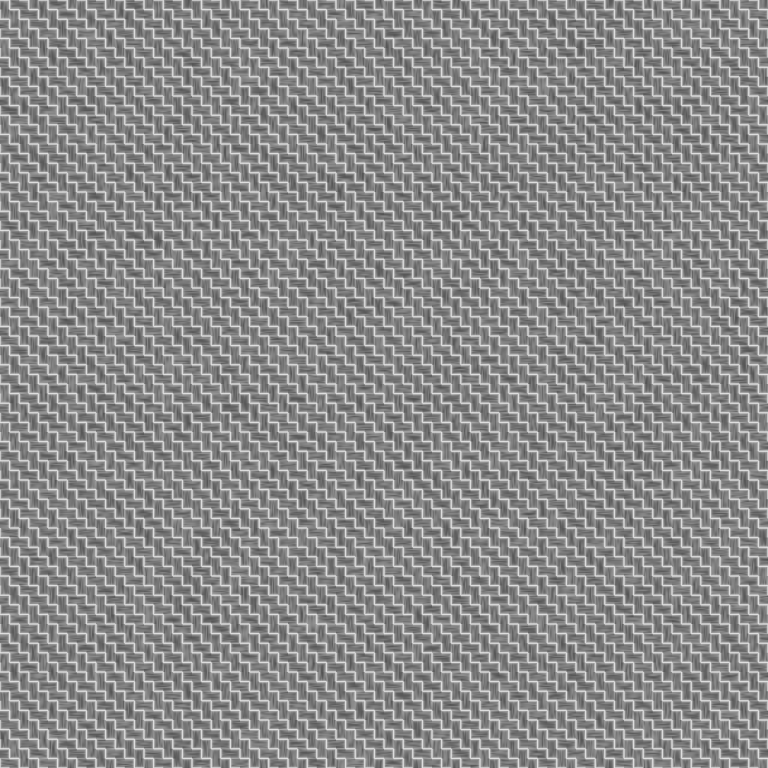
Give the GLSL for this texture, as a Shadertoy shader.

```glsl
// A grey two-over-two twill weave: strands two cells long and one cell wide
// lie in diagonal bands. Soft bright stairs run where strands end, faint seams
// part parallel strands, and wrapped value noise draws the fibres.

const float REPEATS = 20.0;            // weave repeats across and down
const float CELLS = REPEATS * 4.0;     // one repeat is four by four cells
const vec2 FIBRES = vec2(1.0, 8.0);    // noise steps per cell, along and across
const vec3 CORE_COLOR = vec3(0.437);
const vec3 EDGE_COLOR = vec3(0.99);
const float STAIR_GLOW = 0.097;        // glow width at the stairs, in cells
const float SEAM_GLOW = 0.07;          // glow width at the seams
const float SEAM_STRENGTH = 0.4;
const float FIBRE_CONTRAST = 0.24;
const int SAMPLES = 4;                 // samples per pixel side

// Integer hash giving a value from 0 to 1
float hash(vec2 p, float seed) {
    uint h = uint(p.x) * 1597334677u ^ uint(p.y) * 3812015801u;
    h ^= uint(seed) * 2654435769u;
    h = (h ^ (h >> 16)) * 2246822519u;
    h = (h ^ (h >> 13)) * 3266489917u;
    h ^= h >> 16;
    return float(h & 65535u) / 65535.0;
}

// Value noise that wraps after a whole number of steps
float wrappedNoise(vec2 p, vec2 period, float seed) {
    vec2 a = mod(floor(p), period);
    vec2 b = mod(a + 1.0, period);
    vec2 t = fract(p);
    t = t * t * (3.0 - 2.0 * t);
    float low = mix(hash(a, seed), hash(vec2(b.x, a.y), seed), t.x);
    float high = mix(hash(vec2(a.x, b.y), seed), hash(b, seed), t.x);
    return mix(low, high, t.y);
}

// Falloff from an edge
float edgeGlow(float edgeDistance, float width) {
    return exp(-edgeDistance / width);
}

// Colour of the strand on top: two cells lie flat, the next two stand upright
vec3 weave(vec2 p) {
    vec2 cell = floor(p);
    vec2 f = p - cell;
    float diagonal = mod(cell.x + cell.y, 4.0);
    bool flatStrand = diagonal < 2.0;
    bool firstHalf = mod(diagonal, 2.0) < 0.5;

    // Fibres run along the strand
    vec2 fibrePos = flatStrand ? p : p.yx;
    float seed = flatStrand ? 1.0 : 2.0;
    float fibre = wrappedNoise(fibrePos * FIBRES, CELLS * FIBRES, seed);
    vec3 core = CORE_COLOR + (fibre - 0.5) * FIBRE_CONTRAST;

    // Stairs touch the lower left of a first half, the upper right of a second
    vec2 corner = firstHalf ? f : 1.0 - f;
    float fray = mix(0.8, 1.2, fibre);
    float stair = edgeGlow(min(corner.x, corner.y) * fray, STAIR_GLOW);

    // Seams follow the long sides
    float across = flatStrand ? f.y : f.x;
    float side = min(across, 1.0 - across);
    float seam = SEAM_STRENGTH * edgeGlow(side, SEAM_GLOW);
    return mix(core, EDGE_COLOR, max(stair, seam));
}

void mainImage(out vec4 fragColor, in vec2 fragCoord) {
    // Average over the pixel area
    vec3 color = vec3(0.0);
    for (int y = 0; y < SAMPLES; y++) {
        for (int x = 0; x < SAMPLES; x++) {
            vec2 offset = (vec2(x, y) + 0.5) / float(SAMPLES) - 0.5;
            vec2 uv = (fragCoord + offset) / iResolution.xy;
            color += weave(uv * CELLS);
        }
    }
    fragColor = vec4(color / float(SAMPLES * SAMPLES), 1.0);
}
```
